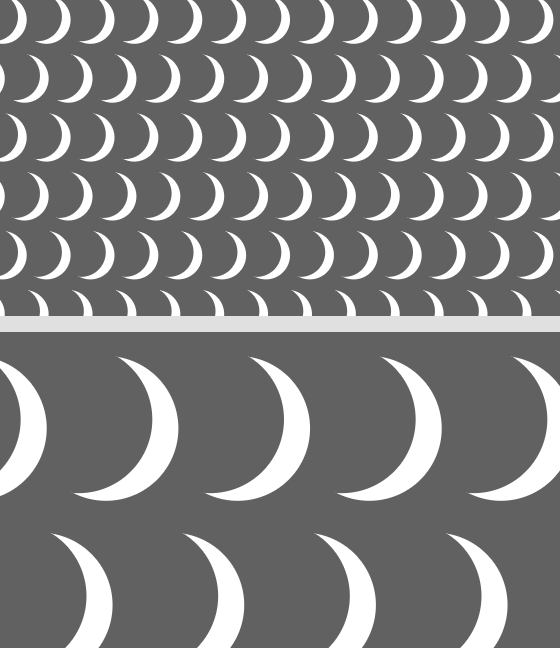
Top, the full canvas; bottom, a detail of the centre.
Reproduce this pattern procedurally as a Shadertoy shader.

```glsl
const vec3 GROUND = vec3(0.38);
const vec3 MOON = vec3(1.0);

// One unit is the spacing between neighbouring moons in a row.
const float UNITS_PER_HEIGHT = 7.2;
const float ROW_PITCH = 1.342;
const vec2 FIRST_CENTRE = vec2(0.558, 0.042);

float circleDistance(vec2 p, vec2 centre, float radius) {
    return length(p - centre) - radius;
}

// Disc with a second, offset disc cut away.
float crescentDistance(vec2 p, float radius, vec2 cutCentre, float cutRadius) {
    float disc = circleDistance(p, vec2(0.0), radius);
    float cut = circleDistance(p, cutCentre, cutRadius);
    return max(disc, -cut);
}

// Local position in a grid whose odd rows shift by half a column.
// The anchor is the middle of the shape, so each shape fits its cell.
vec2 staggeredCell(vec2 p, float rowPitch, vec2 anchor) {
    float row = floor(p.y / rowPitch + 0.5);
    float shift = 0.5 * mod(row, 2.0);
    float x = fract(p.x - shift - anchor.x + 0.5) - 0.5 + anchor.x;
    return vec2(x, p.y - row * rowPitch);
}

float coverage(float distance, float pixel) {
    return clamp(0.5 - distance / pixel, 0.0, 1.0);
}

void mainImage(out vec4 fragColor, in vec2 fragCoord) {
    float pixel = UNITS_PER_HEIGHT / iResolution.y;
    vec2 p = fragCoord * pixel - FIRST_CENTRE;

    vec2 cell = staggeredCell(p, ROW_PITCH, vec2(0.146, 0.0));
    float moon = crescentDistance(cell, 0.55, vec2(-0.208, 0.068), 0.56);

    fragColor = vec4(mix(GROUND, MOON, coverage(moon, pixel)), 1.0);
}
```
